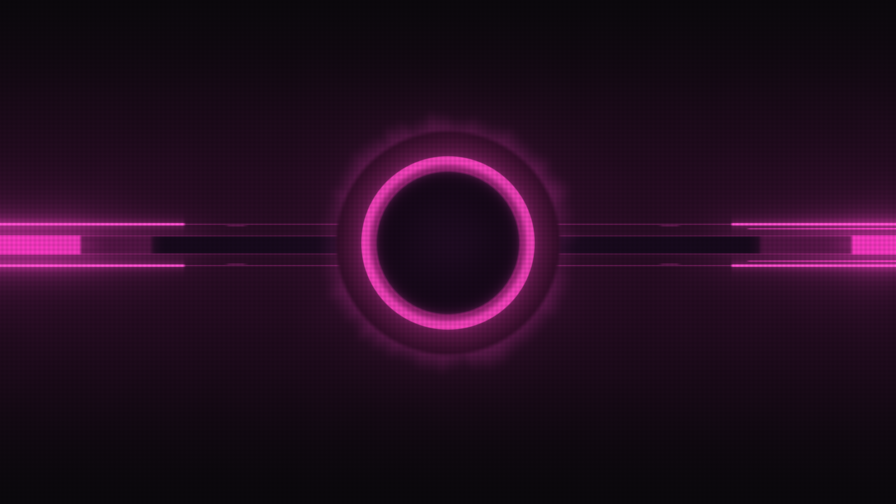
Write a Shadertoy shader that draws this background.

```glsl
// Neon magenta ring with glowing side rails on a dark, finely meshed panel

float hash(vec2 c) {
    return fract(sin(dot(c, vec2(127.1, 311.7))) * 43758.5);
}

vec2 gradient(vec2 c) {
    float a = 6.2832 * hash(c);
    return vec2(cos(a), sin(a));
}

float gradientNoise(vec2 p) {
    vec2 i = floor(p), f = fract(p), u = f * f * (3.0 - 2.0 * f);
    vec2 e = vec2(0.0, 1.0);
    return mix(mix(dot(gradient(i), f), dot(gradient(i + e.yx), f - e.yx), u.x),
               mix(dot(gradient(i + e), f - e), dot(gradient(i + e.yy), f - e.yy), u.x), u.y);
}

// Soft step that is one at and above the edge
float over(float edge, float x, float soft) {
    return smoothstep(edge - soft, edge + soft, x);
}

// Horizontal stroke of the given half thickness
float stroke(float y, float halfWidth, float soft) {
    return 1.0 - over(halfWidth, abs(y), soft);
}

void mainImage(out vec4 fragColor, in vec2 fragCoord) {
    vec2 p = (fragCoord - 0.5 * iResolution.xy) / iResolution.y;
    float soft = max(1.0 / iResolution.y, 0.002);
    vec3 pink = vec3(0.95, 0.22, 0.73);
    bool left = p.x < 0.0;
    float x = abs(p.x), y = p.y - 0.014;
    vec2 q = p - vec2(0.0, 0.018);
    float r = length(q);

    // Panel, lightest along the middle
    vec3 col = mix(vec3(0.036, 0.031, 0.043), vec3(0.125, 0.04, 0.115),
                   exp(-pow(abs(y) / 0.355, 3.0)));
    col += pink * 0.045 * exp(-abs(y) / 0.10);

    // Light spilling from the rails toward both sides
    float railStart = left ? 0.523 : 0.563;
    float spill = smoothstep(railStart - 0.16, 0.9, x);
    float railGap = max(abs(y) - 0.041, 0.0);
    col += pink * spill * (0.22 * exp(-railGap / 0.022) + 0.10 * exp(-railGap / 0.07));

    // Channel with thin borders, then a dim and a bright block
    float dimStart = left ? 0.588 : 0.62;
    float blockStart = left ? 0.729 : 0.801;
    float channel = stroke(y, 0.017, soft);
    col = mix(col, vec3(0.085, 0.035, 0.105), channel * (1.0 - over(dimStart, x, 0.006)));
    col = mix(col, vec3(0.30, 0.075, 0.25), channel * over(dimStart, x, 0.03) * 0.75);
    col += pink * 0.20 * stroke(abs(y) - 0.018, 0.001, soft);
    col += pink * 0.22 * exp(-abs(y) / 0.03) * smoothstep(blockStart - 0.06, blockStart + 0.03, x);
    col = mix(col, vec3(0.92, 0.21, 0.72), stroke(y, 0.019, soft) * over(blockStart, x, 0.005));

    // Paired rails: faint near the ring, bright at the sides
    float railLine = abs(y) - 0.041;
    col += pink * 0.24 * stroke(railLine, 0.001, soft);
    col += pink * 0.30 * stroke(railLine + 0.003, 0.001, soft)
         * stroke(x - (left ? 0.42 : 0.44), 0.018, 0.008);
    float lit = over(railStart, x, 0.004);
    col += pink * 0.25 * lit * exp(-abs(railLine) / 0.007);
    col = mix(col, vec3(0.97, 0.30, 0.79), lit * stroke(railLine, 0.0022, soft));
    if (!left) {
        col += pink * 0.5 * over(0.595, x, 0.004) * stroke(railLine + 0.009, 0.001, soft);
    }

    // Ragged halo behind the disc, fading softly outward
    vec2 dir = q / max(r, 0.001);
    float ragged = gradientNoise(dir * 5.0 + 9.0) + 0.5 * gradientNoise(dir * 11.0);
    float haloEdge = 0.240 + 0.018 * ragged;
    float halo = 1.0 - smoothstep(haloEdge - 0.025, haloEdge + 0.025, r);
    float diagonal = 0.55 + 0.45 * smoothstep(0.1, 0.5, abs(dir.y));
    col += pink * diagonal * (0.15 * halo + 0.08 * exp(-max(r - 0.22, 0.0) / 0.05));

    // Disc, warm near the ring and slightly darker at its rim
    float nearRing = exp(-max(r - 0.172, 0.0) / 0.02);
    vec3 disc = vec3(0.21, 0.055, 0.165) + pink * 0.24 * nearRing;
    disc -= vec3(0.03, 0.01, 0.02) * smoothstep(0.195, 0.22, r);
    col = mix(col, disc, 1.0 - over(0.222, r, 0.006));

    // Ring, brightest on the outer side
    vec3 ring = mix(vec3(0.56, 0.13, 0.43), vec3(0.90, 0.24, 0.69), smoothstep(0.146, 0.162, r));
    col = mix(col, ring, 1.0 - over(0.172, r, soft));

    // Dark hollow with a faint inner glow
    vec3 hollow = mix(vec3(0.115, 0.042, 0.125), vec3(0.085, 0.03, 0.095), smoothstep(0.0, 0.12, r));
    hollow += pink * 0.20 * exp(min(r - 0.142, 0.0) / 0.008);
    col = mix(col, hollow, 1.0 - over(0.142, r, 0.003));

    // Fine mesh and slight unevenness
    vec2 wave = cos(6.2832 * p * 108.0);
    col *= 0.98 + 0.04 * (wave.x + wave.y);
    col *= 1.0 + 0.05 * gradientNoise(p * 14.0);

    fragColor = vec4(clamp(col, 0.0, 1.0), 1.0);
}
```
